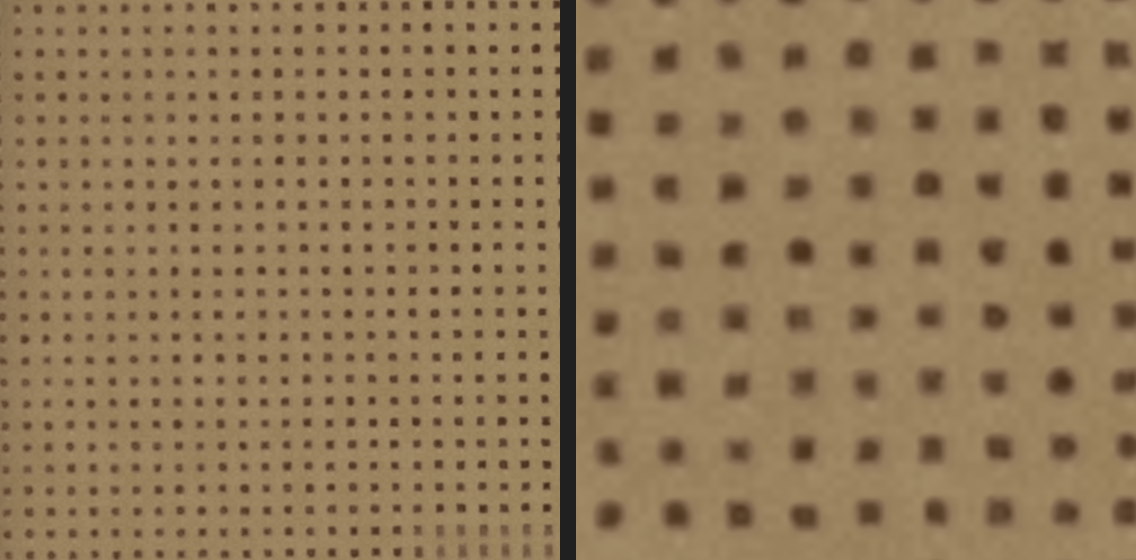
Left, the full canvas; right, a detail of the centre.
Give the GLSL for this texture, as a WebGL 1 fragment shader.

```glsl
precision highp float;

// Tan sheet pierced by a slightly skewed grid of about 26 by 26 small dark holes.
// Each hole is a soft superellipse with its own size, offset and tone; the focus
// sharpens towards the right, and value noise adds grain and blotches.

uniform vec2 u_resolution;

float hash(vec2 p) {
  vec3 q = fract(vec3(p.xyx) * 0.1031);
  q += dot(q, q.yzx + 33.33);
  return fract((q.x + q.y) * q.z);
}

float noise(vec2 p) {
  vec2 i = floor(p), f = fract(p);
  f = f * f * (3.0 - 2.0 * f);
  return mix(mix(hash(i), hash(i + vec2(1.0, 0.0)), f.x),
             mix(hash(i + vec2(0.0, 1.0)), hash(i + vec2(1.0, 1.0)), f.x), f.y);
}

// Distance from the centre, between round (power 2) and square (high power)
float superellipse(vec2 p, float power) {
  vec2 a = pow(max(abs(p), 0.0001), vec2(power));
  return pow(a.x + a.y, 1.0 / power);
}

void main() {
  vec2 uv = gl_FragCoord.xy / u_resolution;

  // Skewed, gently bowed lattice with hole centres at whole numbers
  vec2 q = vec2(uv.x - 0.030, 0.983 - uv.y);
  vec2 grid = vec2(25.897 * q.x - 0.622 * q.y, 0.251 * q.x + 25.629 * q.y);
  grid.y -= 0.32 * uv.y * (1.0 - uv.y);
  vec2 id = floor(grid + 0.5);
  vec2 cell = grid - id;
  vec2 seed = id + 50.0;

  // Sheet: broad tone, fine grain, shaded left edge
  float blotch = noise(uv * 26.0 + 7.0) - 0.5;
  float grain = noise(uv * 190.0 + 31.0) - 0.5;
  vec3 color = mix(vec3(0.605, 0.510, 0.370), vec3(0.610, 0.525, 0.375), uv.x);
  color += 0.022 * blotch * vec3(1.0, 1.0, 1.3) + 0.035 * grain;
  color *= 1.0 - 0.10 * exp(-uv.x * 30.0) - 0.06 * exp(-8.0 * length(uv - vec2(0.0, 1.0)));

  // Hole outline: jittered, roughened, smeared in the lower right corner
  float smear = smoothstep(0.69, 0.80, uv.x) * (1.0 - smoothstep(0.05, 0.075, uv.y));
  vec2 p = cell - 0.05 * (vec2(hash(seed), hash(seed + 71.0)) - 0.5);
  p.y *= mix(1.0, 0.62, smear);
  p += 0.055 * (vec2(noise(grid * 5.0 + 90.0), noise(grid * 5.0 + 190.0)) - 0.5);
  float radius = mix(0.205, 0.190, uv.x) + 0.025 * (hash(seed + 13.0) - 0.5);
  float d = superellipse(p, mix(2.3, 3.6, uv.x)) - radius;
  float blur = mix(0.105, 0.070, uv.x);

  // Mauve fringe, heavier at the lower right, and a faint pale fleck below
  float fringe = 1.0 - smoothstep(0.0, 0.17, d - 0.12 * (p.x + p.y));
  color = mix(color, vec3(0.575, 0.475, 0.365), 0.75 * fringe);
  float fleck = exp(-90.0 * dot(cell - vec2(0.08, 0.34), cell - vec2(0.08, 0.34)));
  color += 0.05 * fleck * hash(seed + 29.0);

  // Hole interior: darker core, deeper tone to the right
  vec3 ink = mix(vec3(0.385, 0.285, 0.185), vec3(0.315, 0.220, 0.140), uv.x);
  ink += 0.05 * (hash(seed + 43.0) - 0.5) + 0.08 * (noise(grid * 7.0 + 60.0) - 0.5);
  ink += 0.07 * smoothstep(-0.14, 0.0, d);
  float cover = 1.0 - smoothstep(-blur, blur, d);
  color = mix(color, ink, cover * (1.0 - 0.45 * smear));

  gl_FragColor = vec4(color, 1.0);
}
```
